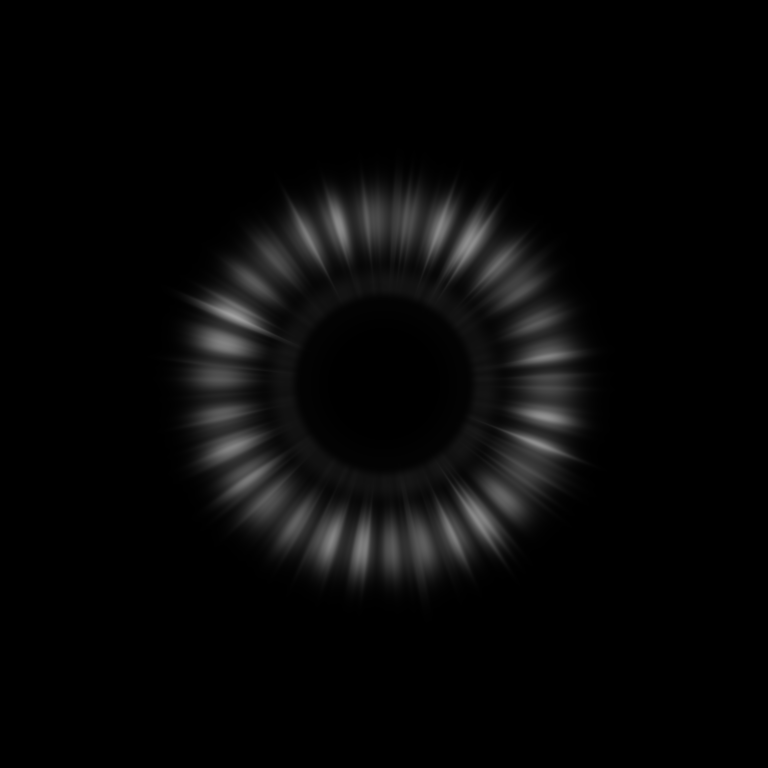
Reproduce this background procedurally as a Shadertoy shader.

```glsl
// A dim grey corona of soft radial streaks around a dark disc, on black.

const float TAU = 6.2831853;
const vec2 CENTER = vec2(0.5);

// Radial layout, in canvas heights
const float DISC_RADIUS = 0.116;
const float RIM_END = 0.146;
const float CORONA_RADIUS = 0.214;
const float INNER_WIDTH = 0.038;
const float OUTER_WIDTH = 0.037;
const float RAY_STRETCH = 0.014;

// Angular layout: lobes crowd together toward the end of the turn
const float START_TURN = 0.0294;
const float LOBES = 31.0;
const float WIDE_RATE = 30.07;
const float TIGHT_RATE = 33.15;
const float SWELLS = 8.0;
const float WIDE_SWELL = 4.143;
const float TIGHT_SWELL = 2.0;
const float PATCHES = 64.0;
const float STREAKS = 120.0;
const float FILAMENTS = 270.0;

// Brightness
const float RIM_LIGHT = 0.056;
const float CORONA_FILL = 0.155;
const float LOBE_LIGHT = 0.36;
const float HAZE_LIGHT = 0.014;

float hash(float n) {
    return fract(sin(n * 12.9898) * 43758.5453);
}

// Smooth noise around the circle; turn runs from 0 to 1 and wraps
float ringNoise(float turn, float cells, float seed) {
    float x = turn * cells;
    float cell = floor(x);
    float t = smoothstep(0.0, 1.0, x - cell);
    float a = hash(mod(cell, cells) + seed);
    float b = hash(mod(cell + 1.0, cells) + seed);
    return mix(a, b, t);
}

// Brightness of the broad lobes, grouped into brighter swells
float lobeLight(float turn) {
    float u = fract(turn - START_TURN);
    float lobePhase = max(u * WIDE_RATE, LOBES - (1.0 - u) * TIGHT_RATE);
    float swellPhase = max(lobePhase / WIDE_SWELL,
                           SWELLS - (LOBES - lobePhase) / TIGHT_SWELL);
    float lobe = 0.5 + 0.5 * cos(TAU * lobePhase);
    float swell = 0.5 + 0.5 * cos(TAU * swellPhase);
    return CORONA_FILL + LOBE_LIGHT * lobe * (0.38 + 0.62 * swell);
}

void mainImage(out vec4 fragColor, in vec2 fragCoord) {
    vec2 p = (fragCoord - 0.5 * iResolution.xy) / iResolution.y;
    p -= CENTER - 0.5;
    float r = length(p);
    float angle = r > 0.0 ? mod(atan(p.y, p.x) + TAU, TAU) : 0.0;
    float turn = angle / TAU;

    // Streak texture
    float patchy = ringNoise(turn, PATCHES, 83.0);
    float streak = ringNoise(turn, STREAKS, 17.0);
    float filament = ringNoise(turn, FILAMENTS, 431.0);
    float grain = 0.5 + 0.3 * patchy + 0.46 * streak + 0.22 * filament;

    // Corona with a broad crest and uneven tips on both sides
    float stretch = RAY_STRETCH * filament * filament * streak;
    float width = stretch + (r < CORONA_RADIUS ? INNER_WIDTH : OUTER_WIDTH);
    float offset = abs(r - CORONA_RADIUS) / width;
    float light = lobeLight(turn) * grain * exp(-pow(offset, 2.2));

    // Faint inner rim
    float rim = smoothstep(DISC_RADIUS - 0.007, DISC_RADIUS + 0.009, r)
              * (1.0 - smoothstep(RIM_END - 0.014, RIM_END + 0.014, r));
    light += RIM_LIGHT * rim * (0.8 + 0.4 * streak);

    // Haze that deepens toward the center
    float haze = smoothstep(0.06, DISC_RADIUS, r) * (1.0 - smoothstep(0.13, 0.32, r));
    light += HAZE_LIGHT * haze;

    fragColor = vec4(vec3(light), 1.0);
}
```
